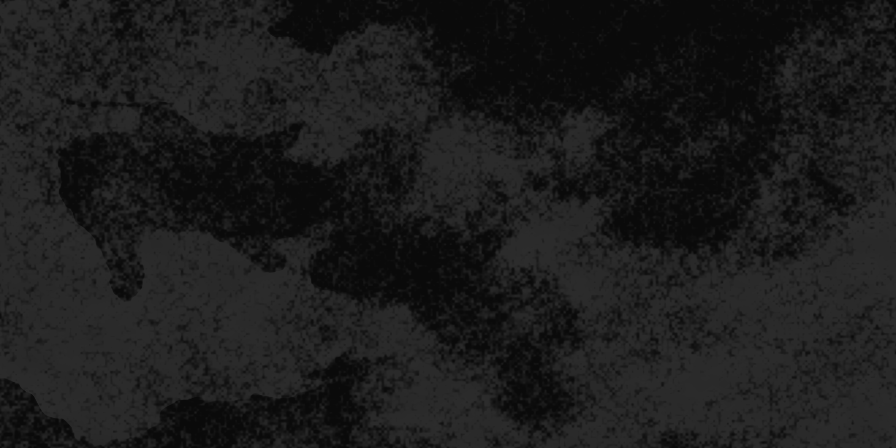
This texture is drawn by a WebGL 1 fragment shader. Its source:

```glsl
precision highp float;

uniform vec2 u_resolution;

#define PLASTER 0.165
#define SOOT 0.040
#define BASE_WEAR 0.19
#define PATCH_WEAR 0.48
#define PATCH_LEVEL 0.54
#define GLOOM_WEAR 0.38
#define STAIN_WEAR 0.95
#define GRAIN_SOFTNESS 0.40
#define GRAIN_SCALE 165.0
#define MOTTLE 0.022

float hash(vec2 p) {
  vec3 q = fract(p.xyx * 0.1031);
  q += dot(q, q.yzx + 33.33);
  return fract((q.x + q.y) * q.z);
}

float noise(vec2 p) {
  vec2 cell = floor(p);
  vec2 f = fract(p);
  f = f * f * (3.0 - 2.0 * f);
  float low = mix(hash(cell), hash(cell + vec2(1.0, 0.0)), f.x);
  float high = mix(hash(cell + vec2(0.0, 1.0)), hash(cell + vec2(1.0)), f.x);
  return mix(low, high, f.y);
}

float fbm(vec2 p) {
  float sum = 0.0;
  float amplitude = 0.516;
  for (int i = 0; i < 5; i++) {
    sum += amplitude * noise(p);
    p = mat2(1.6, 1.2, -1.2, 1.6) * p + 17.3;
    amplitude *= 0.5;
  }
  return sum;
}

// Gaussian ridge around zero
float band(float distance, float width) {
  float d = distance / width;
  return exp(-d * d);
}

// Height of the peeling layer above the bare-wall level
float peelField(vec2 p, float leftSide) {
  vec2 warp = vec2(fbm(p * 3.0 + 4.0), fbm(p * 3.0 + 31.0)) - 0.5;
  float field = fbm(p * vec2(2.6, 3.6) + 0.9 * warp + 8.0);
  vec2 bent = p + 0.14 * warp;
  float column = band(bent.x - 0.17, 0.07) * smoothstep(0.4, 0.6, p.y);
  float shelf = band(bent.y - 0.56, 0.05) * leftSide;
  return field + 0.13 * max(column, shelf) - PATCH_LEVEL;
}

void main() {
  vec2 p = gl_FragCoord.xy / u_resolution.y;
  float leftSide = 1.0 - smoothstep(0.55, 1.1, p.x);

  // Peeled patches: crisp on the left, diffuse on the right
  float gloom = smoothstep(0.45, 1.0, p.y) * mix(1.0, 0.4, leftSide);
  float peel = peelField(p, leftSide) + 0.06 * gloom;
  float edge = mix(0.10, 0.015, leftSide);
  float patchMask = smoothstep(-edge, edge, peel);
  float rim = (1.0 - smoothstep(0.0, 0.012, abs(peel))) * leftSide;

  // Cloudy stains and slanted scuffs
  float stain = fbm(p * 7.0 + 52.0) - 0.5;
  vec2 slant = mat2(0.87, -0.5, 0.5, 0.87) * p;
  float scuff = fbm(slant * vec2(5.0, 15.0) + 71.0) - 0.5;
  stain = mix(0.5 * stain + 0.65 * scuff, 0.8 * stain, leftSide);

  // Hairline cracks along a few slow contours
  float contour = abs(noise(p * vec2(2.3, 1.4) + 12.6) - 0.5 + 0.1 * stain);
  float crack = 1.0 - smoothstep(0.002, 0.008, contour);
  crack *= smoothstep(0.45, 0.6, noise(p * 4.0 + 90.0)) * leftSide;

  // Stippled soot, denser where the wall is worn
  float wear = BASE_WEAR + PATCH_WEAR * patchMask + GLOOM_WEAR * gloom
             + STAIN_WEAR * stain + 0.12 * rim + 0.25 * crack;
  float grain = 0.55 * noise(p * GRAIN_SCALE)
              + 0.45 * noise(p * GRAIN_SCALE * 0.43 + 23.0);
  float soot = smoothstep(-GRAIN_SOFTNESS, GRAIN_SOFTNESS, wear - grain);

  // Faint mottling of the remaining plaster
  float mottle = fbm(p * vec2(14.0, 20.0) + 40.0) - 0.5;
  float shade = mix(PLASTER, SOOT, soot) + MOTTLE * mottle * (1.0 - soot);
  gl_FragColor = vec4(vec3(shade), 1.0);
}
```
